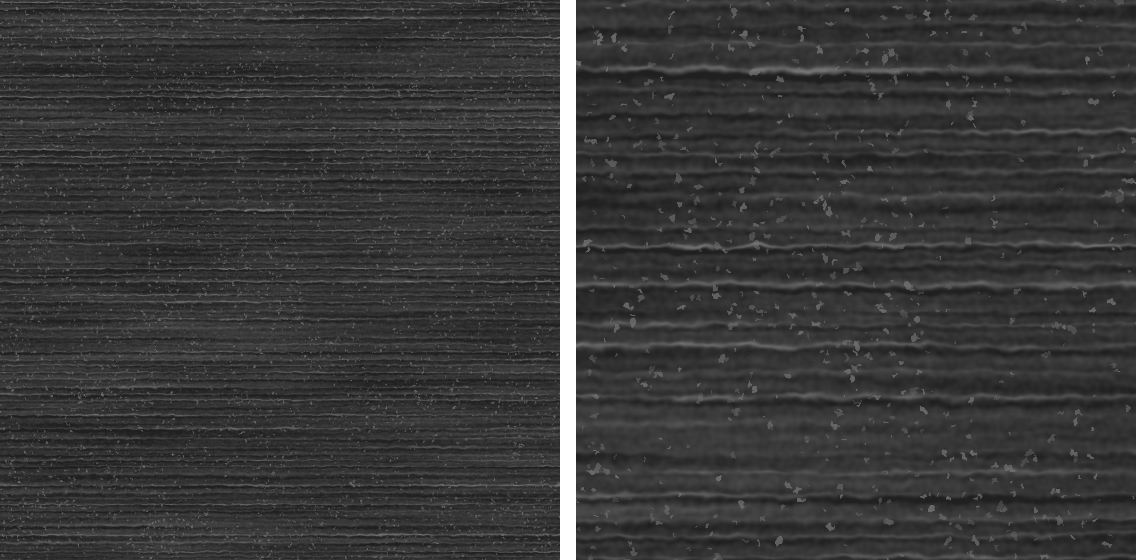
Left: the whole. Right: its middle third, enlarged.
Write a Shadertoy shader that draws this texture.

```glsl
// Dark charcoal surface with fine horizontal grooves and scattered pale flecks.

vec2 hash2(vec2 cell) {
    vec3 q = fract(cell.xyx * vec3(0.1031, 0.1030, 0.0973));
    q += dot(q, q.yzx + 33.33);
    return fract((q.xx + q.yz) * q.zy);
}

float gradientDot(vec2 cell, vec2 offset) {
    float angle = 6.2832 * hash2(cell).x;
    return dot(vec2(cos(angle), sin(angle)), offset);
}

float gradientNoise(vec2 p) {
    vec2 i = floor(p), f = fract(p);
    vec2 u = f * f * f * (f * (f * 6.0 - 15.0) + 10.0);
    vec2 e = vec2(1.0, 0.0);
    float low = mix(gradientDot(i, f), gradientDot(i + e, f - e), u.x);
    float high = mix(gradientDot(i + e.yx, f - e.yx), gradientDot(i + 1.0, f - 1.0), u.x);
    return mix(low, high, u.y);
}

// Lit ridge with a soft shadow beneath it, one per uneven row
float grooves(vec2 p) {
    float rows = p.y * 76.0 + 0.9 * gradientNoise(vec2(p.y * 23.0, 0.5));
    float row = floor(rows);
    vec2 rnd = hash2(vec2(row, 71.0));
    float d = fract(rows) - mix(0.52, 0.75, rnd.x);
    float fade = 0.65 + 0.9 * gradientNoise(vec2(p.x * 4.0 + rnd.x * 50.0, row + 0.5));
    float broken = 1.0 + 1.0 * gradientNoise(vec2(p.x * 60.0, row * 3.0 + 0.5));
    float ridge = exp(-d * d / 0.012) * max(fade, 0.0) * broken * (0.35 + 1.0 * rnd.y * rnd.y);
    float shadow = exp(-pow((d + 0.27) / 0.16, 2.0)) * (0.4 + 0.6 * rnd.y);
    return 0.145 * ridge - 0.065 * shadow;
}

// Small ragged chips, denser in loose clusters
float flecks(vec2 p, float pixel) {
    float cluster = gradientNoise(p * 9.0) + 1.2 * gradientNoise(p * 31.0 + 7.0);
    float chance = clamp(0.24 + 0.45 * cluster, 0.06, 0.75);
    vec2 ragged = vec2(gradientNoise(p * 420.0), gradientNoise(p * 420.0 + 31.0));
    float cover = 0.0;
    for (int layer = 0; layer < 4; layer++) {
        float seed = float(layer) * 137.0;
        vec2 g = p * 80.0 + float(layer) * vec2(0.37, 0.61);
        vec2 cell = floor(g) + seed;
        vec2 rnd = hash2(cell + 19.0);
        vec2 d = (fract(g) - mix(vec2(0.22), vec2(0.78), hash2(cell))) / 80.0;
        float angle = 6.2832 * rnd.y;
        d = mat2(cos(angle), sin(angle), -sin(angle), cos(angle)) * d + 0.0022 * ragged;
        float size = mix(0.0008, 0.0024, pow(hash2(cell + 53.0).x, 2.0));
        float edge = length(d * vec2(0.75, 1.4)) - size;
        float chip = 1.0 - smoothstep(-0.6 * pixel, 0.6 * pixel, edge);
        cover = max(cover, chip * step(rnd.x, chance) * mix(0.4, 1.0, hash2(cell + 91.0).y));
    }
    return cover;
}

void mainImage(out vec4 fragColor, in vec2 fragCoord) {
    vec2 uv = fragCoord / iResolution.y;

    // Slight waviness of the grooves
    vec2 p = uv;
    p.y += 0.0024 * gradientNoise(uv * vec2(9.0, 30.0));
    p.y += 0.0024 * gradientNoise(uv * vec2(60.0, 90.0));
    p.y += 0.0012 * gradientNoise(uv * vec2(150.0, 160.0));

    // Streaks from broad to fine, then grain
    float tone = 0.201 + grooves(p);
    tone += 0.040 * gradientNoise(p * vec2(1.5, 11.0));
    tone += 0.018 * gradientNoise(uv * vec2(3.0, 4.0) + 5.0);
    tone += 0.070 * gradientNoise(p * vec2(1.6, 93.0) + 13.0);
    tone += 0.075 * gradientNoise(p * vec2(5.0, 180.0) + 29.0);
    tone += 0.040 * gradientNoise(p * vec2(80.0, 200.0));
    tone += 0.035 * gradientNoise(uv * 240.0);

    tone = mix(max(tone, 0.125), 0.46, 0.8 * flecks(uv, 1.0 / iResolution.y));
    fragColor = vec4(vec3(tone), 1.0);
}
```
